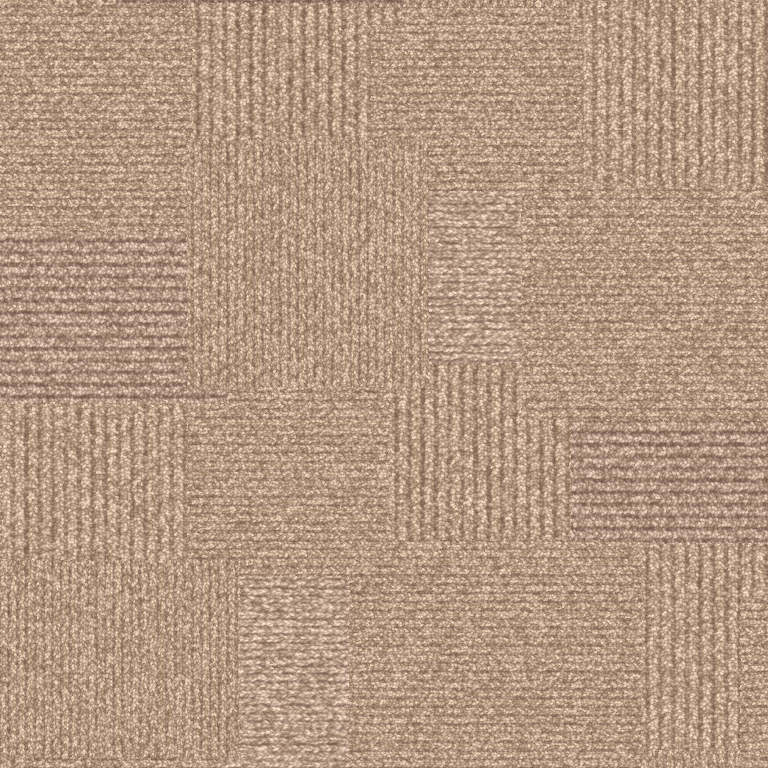
Write a WebGL 2 fragment shader that draws this texture.

```glsl
#version 300 es
precision highp float;
// Carpet of overlapping rectangular patches, each woven in ribs of looped yarn.

uniform vec2 u_resolution;
out vec4 outColor;

const vec3 YARN = vec3(0.735, 0.626, 0.540);
const vec3 MAUVE_SHIFT = vec3(0.0, -0.010, 0.014);
const float PATCH_PITCH = 0.25;

struct Weave {
    float period;  // width of one rib
    float depth;   // darkness of the grooves
    float wobble;  // waviness of the ribs
    vec2 stitch;   // size of a yarn loop, along and across the rib
    vec3 tint;
    bool upright;
};

float hash(vec2 p) {
    vec3 q = fract(p.xyx * vec3(0.1031, 0.1030, 0.0973));
    q += dot(q, q.yzx + 33.33);
    return fract((q.x + q.y) * q.z);
}

vec2 hash2(vec2 p) {
    return vec2(hash(p + 17.3), hash(p + 71.9));
}

// Layered sines, about -1 to 1
float ripple(float x, float phase) {
    return 0.5 * sin(x + phase) + 0.3 * sin(2.3 * x + 1.7 * phase)
         + 0.2 * sin(4.7 * x - 2.9 * phase);
}

// Cellular noise: distance to the nearest loop centre, and its random shade
vec2 cellular(vec2 p) {
    vec2 cell = floor(p);
    vec2 nearest = vec2(9.0, 0.0);
    for (int y = -1; y <= 1; y++) {
        for (int x = -1; x <= 1; x++) {
            vec2 id = cell + vec2(x, y);
            float d = length(id + 0.1 + 0.8 * hash2(id) - p);
            if (d < nearest.x) nearest = vec2(d, hash(id + 5.7));
        }
    }
    return nearest;
}

// Topmost of the scattered rectangles covering p
vec2 patchAt(vec2 p) {
    vec2 g = p / PATCH_PITCH + 20.0;
    vec2 cell = floor(g);
    vec2 top = cell;
    float best = -1.0;
    for (int y = -1; y <= 1; y++) {
        for (int x = -1; x <= 1; x++) {
            vec2 id = cell + vec2(x, y);
            vec2 centre = id + 0.35 + 0.3 * hash2(id);
            vec2 halfSize = mix(vec2(0.5, 0.42), vec2(0.78, 0.65), hash2(id + 40.0));
            vec2 gap = abs(g - centre) - halfSize;
            float priority = hash(id + 90.0);
            if (max(gap.x, gap.y) < 0.0 && priority > best) {
                best = priority;
                top = id;
            }
        }
    }
    return top;
}

// Kinds cycle over the cells so that neighbours differ
Weave chooseWeave(vec2 id) {
    int kind = int(mod(id.x + 3.0 * id.y, 7.0));
    if (kind == 1 || kind == 6)  // broad ribs
        return Weave(0.0172, 0.19, 0.07, vec2(0.0038, 0.0046), vec3(0.010, 0.007, -0.004), true);
    if (kind == 2)  // dark mauve ribs
        return Weave(0.0156, 0.22, 0.08, vec2(0.0040, 0.0046), vec3(-0.015, -0.022, -0.010), false);
    if (kind == 4)  // pale loops
        return Weave(0.0102, 0.18, 0.14, vec2(0.0058, 0.0044), vec3(0.020, 0.023, 0.028), false);
    // fine ribs
    return Weave(0.0114, 0.13, 0.08, vec2(0.0040, 0.0036), vec3(-0.008, -0.008, -0.016), kind == 3);
}

vec3 weaveColor(vec2 p, Weave w, float seed) {
    vec2 q = w.upright ? p.yx : p;

    // Ribs and the broken grooves between them
    float rib = q.y / w.period + w.wobble * ripple(q.x * 160.0, 6.0 * seed + q.y * 25.0);
    float side = abs(fract(rib) - 0.5);
    float line = floor(rib + 0.5);
    float broken = 0.8 + 0.25 * ripple(q.x * 130.0, line * 2.4 + seed * 9.0);
    broken *= 0.8 + 0.4 * hash(vec2(line + 50.0, seed * 100.0));
    float groove = smoothstep(0.22, 0.45, side) * broken;

    // Slanted yarn loops, leaning apart on the two sides of a rib
    vec2 yarn = cellular(q / w.stitch + vec2(1.5 * side, 0.0) + 60.0);
    float grain = 0.35 * (0.44 - yarn.x) + 0.23 * (yarn.y - 0.5);

    // Highlights stretch further than shadows
    float tone = grain - w.depth * groove;
    tone += 0.9 * tone * tone;
    return YARN + w.tint + tone + MAUVE_SHIFT * groove;
}

void main() {
    vec2 p = gl_FragCoord.xy / min(u_resolution.x, u_resolution.y);

    // Seams waver by about half a loop
    vec2 fray = 0.0018 * vec2(ripple(p.y * 420.0, 1.0), ripple(p.x * 420.0, 2.0));
    vec2 id = patchAt(p + fray);
    vec3 color = weaveColor(p, chooseWeave(id), hash(id + 60.0));
    outColor = vec4(clamp(color, 0.0, 1.0), 1.0);
}
```
